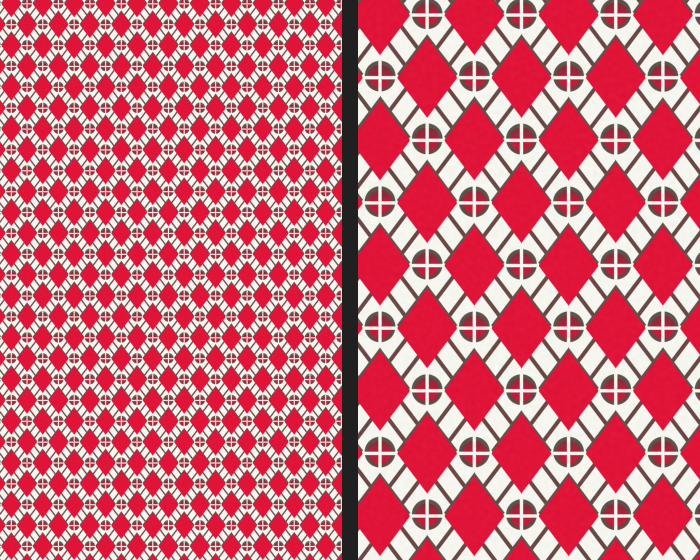
Left: the whole. Right: its middle third, enlarged.
Give the GLSL for this pattern, as a Shadertoy shader.

```glsl
// Red diamonds on cream, joined by paired bars, with small quartered wheels between them.
#define ACROSS 10.88                  // repeats across the canvas
#define HALF_CELL vec2(0.5, 0.664)    // half a repeat, in repeat widths
#define ANCHOR vec2(0.86, 1.093)      // centre of one diamond
#define DIAMOND 0.64                  // diamond size within its cell
#define BAR_GAP 0.27                  // offset of each bar from the strip axis
#define LINE_HALF 0.021               // half width of the dark lines
#define WHEEL_RADIUS 0.142
#define KEY_SHIFT 0.034               // upward slip of the dark printing
#define CREAM vec3(0.965, 0.965, 0.94)
#define RED vec3(0.875, 0.08, 0.22)
#define DARK vec3(0.36, 0.33, 0.29)
#define OVERPRINT vec3(0.50, 0.18, 0.23)

vec2 hashGradient(vec2 cell) {
    vec2 h = vec2(dot(cell, vec2(127.1, 311.7)), dot(cell, vec2(269.5, 183.3)));
    return 2.0 * fract(sin(h) * 43758.5) - 1.0;
}

float gradientNoise(vec2 p) {
    vec2 i = floor(p), f = fract(p);
    vec2 w = f * f * f * (f * (f * 6.0 - 15.0) + 10.0);
    vec2 e = vec2(0.0, 1.0);
    float low = mix(dot(hashGradient(i), f), dot(hashGradient(i + e.yx), f - e.yx), w.x);
    float high = mix(dot(hashGradient(i + e), f - e), dot(hashGradient(i + 1.0), f - 1.0), w.x);
    return mix(low, high, w.y);
}

// Diagonal lattice axes: diamonds sit at even pairs, wheels at odd pairs.
vec2 toLattice(vec2 p) {
    vec2 q = p / HALF_CELL;
    return vec2(q.x + q.y, q.x - q.y);
}

// Distance from the lattice axes, 0 on a strip axis and 1 halfway to the next.
vec2 foldLattice(vec2 p) {
    vec2 uv = toLattice(p);
    return abs(uv - 2.0 * floor(uv * 0.5 + 0.5));
}

float latticeScale() {
    return HALF_CELL.x * HALF_CELL.y / length(HALF_CELL);
}

float diamondDistance(vec2 p) {
    vec2 d = foldLattice(p);
    return (max(d.x, d.y) - DIAMOND) * latticeScale();
}

float barDistance(vec2 p) {
    vec2 d = foldLattice(p);
    return abs(min(d.x, d.y) - BAR_GAP) * latticeScale() - LINE_HALF;
}

// Position relative to the nearest wheel centre.
vec2 wheelLocal(vec2 p) {
    vec2 w = mod(toLattice(p), 2.0) - 1.0;
    return 0.5 * HALF_CELL * vec2(w.x + w.y, w.x - w.y);
}

float coverage(float dist, float soft) {
    return 1.0 - smoothstep(-soft, soft, dist);
}

void mainImage(out vec4 fragColor, in vec2 fragCoord) {
    float unit = ACROSS / iResolution.x;
    vec2 canvas = fragCoord * unit;
    vec2 p = canvas - ANCHOR;
    float soft = 0.8 * unit;

    // Slow drift of the dark plate against the red one
    float drift = gradientNoise(canvas * vec2(0.25, 0.6));
    vec2 slip = vec2(0.008 * drift, KEY_SHIFT * (1.0 + 0.6 * drift));

    // Bars and the dark fringe above each diamond
    vec3 color = CREAM;
    float bars = coverage(barDistance(p), soft);
    float fringe = coverage(diamondDistance(p - slip), soft);
    color = mix(color, mix(DARK, OVERPRINT, 0.35), bars);
    color = mix(color, DARK, fringe);
    color = mix(color, RED, coverage(diamondDistance(p), soft));

    // Quartered wheels: red disc, dark rim, cream cross
    vec2 w = wheelLocal(p);
    float disc = coverage(length(w) - WHEEL_RADIUS, soft);
    float rim = coverage(abs(length(w - 0.4 * slip) - WHEEL_RADIUS) - LINE_HALF, soft);
    float shade = smoothstep(-0.06, 0.14, w.y + 0.1 * drift);
    vec3 quarter = mix(RED, OVERPRINT, 0.3 + 0.6 * shade);
    color = mix(color, quarter, disc);
    color = mix(color, mix(DARK, OVERPRINT, 0.4 * disc), rim);
    float cross = coverage(min(abs(w.x), abs(w.y)) - 0.018, soft);
    float nearWheel = coverage(length(w) - WHEEL_RADIUS - 2.0 * LINE_HALF, soft);
    color = mix(color, CREAM, cross * nearWheel);

    // Faint ink grain
    color += 0.025 * gradientNoise(canvas * 17.0);
    fragColor = vec4(clamp(color, 0.0, 1.0), 1.0);
}
```
